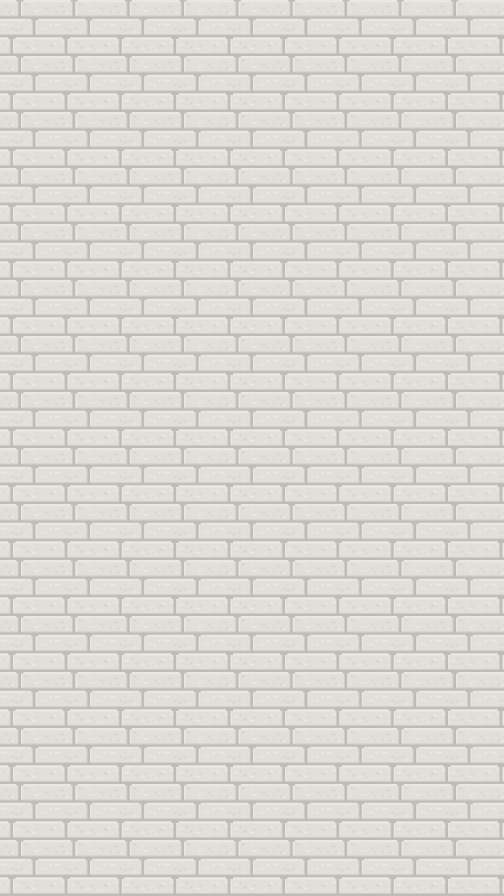
Reproduce this texture procedurally as a Shadertoy shader.

```glsl
// Pale brick wall in running bond, with bevelled, softly speckled bricks.

float hash(vec2 p) {
    vec3 q = fract(p.xyx * vec3(0.1031, 0.1030, 0.0973));
    q += dot(q, q.yzx + 33.33);
    return fract((q.x + q.y) * q.z);
}

// Colour of the wall at uv; a brick cell measures 40 by 14 units.
vec3 wall(vec2 uv) {
    const vec3 mortar = vec3(0.745, 0.738, 0.718);
    const vec3 shade = vec3(0.81, 0.80, 0.78);
    const vec3 face = vec3(0.882, 0.874, 0.854);
    const vec3 highlight = vec3(0.915, 0.909, 0.893);

    // Courses counted from the top; the joints shift in a cycle of three
    float course = (1.0 - uv.y) * 48.0;
    float kind = mod(floor(course), 3.0);
    float shift = vec3(0.365, 0.633, 0.22)[int(kind)];
    vec2 p = vec2(fract(uv.x * 9.27 - shift), 1.0 - fract(course)) * vec2(40.0, 14.0);
    float side = min(p.x, 40.0 - p.x);

    // Mortar bed, upright joint and notched upper corners
    if (p.y < 1.5 || side < 0.85 || (p.y > 12.8 && side < 2.6)) return mortar;

    // Bevel: shaded below and at the right, lit above and at the left
    if (p.y < 2.3 || p.x > 38.4) return shade;
    if (p.y > 12.4 || p.x < 1.8) return highlight;

    // Small chips, the same on every brick of a course
    vec3 color = face;
    for (float i = 0.0; i < 10.0; i++) {
        vec2 seed = vec2(i * 7.0 + 3.0, kind * 19.0 + 5.0);
        vec2 center = vec2(4.0 + 3.4 * (i + hash(seed)), 3.8 + 7.0 * hash(seed + 41.0));
        vec2 halfSize = vec2(0.6 + 0.9 * hash(seed + 83.0), 0.6 + 0.3 * hash(seed + 127.0));
        vec2 d = abs(p - center) - halfSize;
        if (max(d.x, d.y) < 0.0)
            color = hash(seed + 171.0) < 0.65 ? highlight : mix(face, shade, 0.5);
    }
    return color;
}

void mainImage(out vec4 fragColor, in vec2 fragCoord) {
    // Average a 4 by 4 grid of samples to smooth the edges
    vec3 sum = vec3(0.0);
    for (int i = 0; i < 16; i++) {
        vec2 offset = (vec2(i % 4, i / 4) + 0.5) / 4.0 - 0.5;
        sum += wall((fragCoord + offset) / iResolution.xy);
    }
    fragColor = vec4(sum / 16.0, 1.0);
}
```
